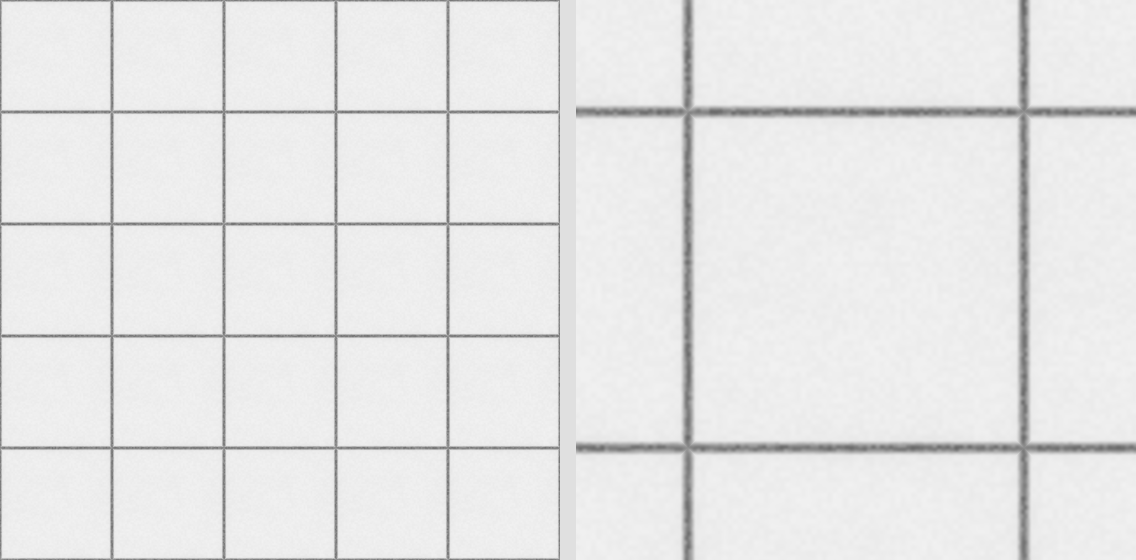
Left: the whole. Right: its middle third, enlarged.
Give the GLSL for this texture, as a three.js fragment shader.

```glsl
// Square white ceramic tiles, five by five, with thin soft grey grout.
varying vec2 vUv;

const float TILES = 5.0;             // repeats across and down
const float GROUT_HALF = 0.025;      // half width of the soft joint, in tiles
const float SHADE_REACH = 0.03;      // depth of the shading inside the joint
const float SHADE_AMOUNT = 0.035;
const float GLAZE_CELLS = 64.0;      // fine grain cells per tile
const float MOTTLE_CELLS = 7.0;      // broad mottling cells per tile
const float GLAZE_GRAIN = 0.022;
const float GLAZE_MOTTLE = 0.008;
const float GROUT_CELLS = 384.0;     // grout grain cells per canvas
const float GROUT_GRAIN = 0.16;
const float CROSSING_LIFT = 0.08;    // lighter grout where joints meet
const vec3 TILE_COLOR = vec3(0.932);
const vec3 GROUT_COLOR = vec3(0.485);

float hash(vec2 p) {
  vec3 q = fract(vec3(p.xyx) * 0.1031);
  q += dot(q, q.yzx + 33.33);
  return fract((q.x + q.y) * q.z);
}

// Value noise from 0 to 1 that wraps after a whole number of cells.
float wrapNoise(vec2 p, float period) {
  vec2 cell = floor(p);
  vec2 f = fract(p);
  f = f * f * (3.0 - 2.0 * f);
  vec2 a = mod(cell, period);
  vec2 b = mod(cell + 1.0, period);
  return mix(mix(hash(a), hash(vec2(b.x, a.y)), f.x),
             mix(hash(vec2(a.x, b.y)), hash(b), f.x), f.y);
}

void main() {
  // Distance to the nearest joint on each axis
  vec2 grid = vUv * TILES;
  vec2 tile = fract(grid);
  vec2 edge = 0.5 - abs(tile - 0.5);
  float joint = min(edge.x, edge.y);
  float crossing = max(edge.x, edge.y);

  // Glaze: the same faint grain and mottling on every tile
  float grain = wrapNoise(tile * GLAZE_CELLS, GLAZE_CELLS) - 0.5;
  float mottle = wrapNoise(tile * MOTTLE_CELLS, MOTTLE_CELLS) - 0.5;
  vec3 glaze = TILE_COLOR + GLAZE_GRAIN * grain + GLAZE_MOTTLE * mottle;
  glaze -= SHADE_AMOUNT * exp(-joint / SHADE_REACH);

  // Grout: speckled, a little lighter at the crossings
  float speckle = wrapNoise(vUv * GROUT_CELLS, GROUT_CELLS) - 0.5;
  float lift = CROSSING_LIFT * (1.0 - smoothstep(0.0, GROUT_HALF, crossing));
  vec3 grout = GROUT_COLOR + GROUT_GRAIN * speckle + lift;

  // Soft joint profile, never narrower than a pixel
  float softWidth = max(GROUT_HALF, fwidth(grid.x));
  float cover = 1.0 - smoothstep(0.0, softWidth, joint);
  gl_FragColor = vec4(mix(glaze, grout, cover), 1.0);
}
```
